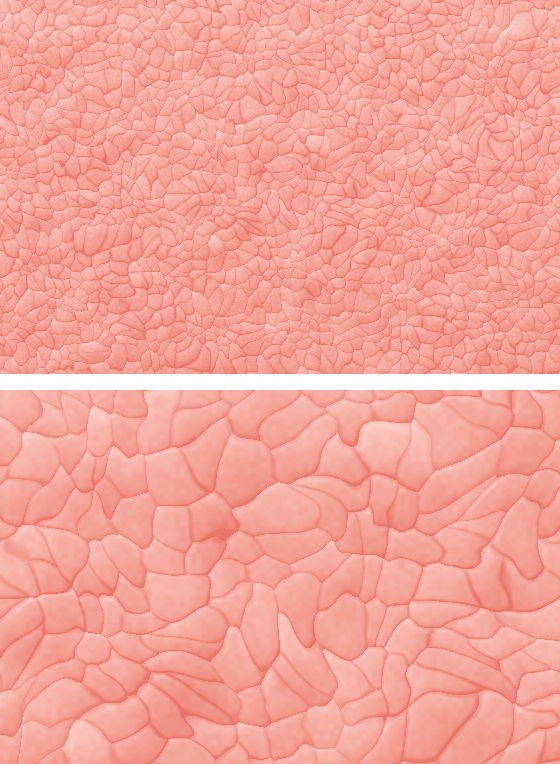
Top: the whole. Bottom: its middle third, enlarged.
A Shadertoy shader for this texture:

```glsl
const vec3 DEEP_CORAL = vec3(0.937, 0.555, 0.505);
const vec3 PALE_PINK = vec3(0.98, 0.742, 0.71);
const vec2 LIGHT_DIR = vec2(-0.42, 0.91);
const float CELLS = 29.0;          // pebbles per canvas height
const float JITTER = 0.92;
const float SIZE_WARP = 0.75;      // uneven pebble sizes
const float EDGE_WARP = 0.22;      // wobbly outlines
const float CREASE_WIDTH = 0.075;
const float CREASE_DEPTH = 0.52;
const float DOME_TILT = 0.36;
const float RIM_SHINE = 0.30;
const float SWELL_SCALE = 11.0;
const float SWELL_DEPTH = 0.72;
const float GRAIN_SCALE = 210.0;
const float GRAIN_DEPTH = 0.26;
const float BASE_TONE = 0.53;
const float TOP_GLOW = 0.27;

float hash(vec2 p) {
    vec3 q = fract(vec3(p.xyx) * 0.1031);
    q += dot(q, q.yzx + 33.33);
    return fract((q.x + q.y) * q.z);
}

vec2 hash2(vec2 p) {
    return vec2(hash(p), hash(p + vec2(47.0, 113.0)));
}

float noise(vec2 p) {
    vec2 i = floor(p), f = fract(p);
    f = f * f * (3.0 - 2.0 * f);
    float low = mix(hash(i), hash(i + vec2(1, 0)), f.x);
    float high = mix(hash(i + vec2(0, 1)), hash(i + vec2(1, 1)), f.x);
    return mix(low, high, f.y);
}

float fbm(vec2 p) {
    return 0.6 * noise(p) + 0.4 * noise(p * 2.1 + 17.3);
}

vec2 noise2(vec2 p) {
    return vec2(noise(p), noise(p + 71.7)) - 0.5;
}

vec2 seedOffset(vec2 cell) {
    return 0.5 + JITTER * (hash2(cell) - 0.5);
}

// Distance to the nearest border, its outward normal, seed vector and cell
float pebbles(vec2 p, out vec2 normal, out vec2 toSeed, out vec2 cell) {
    vec2 base = floor(p);
    float nearest = 9.0;
    for (int y = -1; y <= 1; y++)
    for (int x = -1; x <= 1; x++) {
        vec2 c = base + vec2(x, y);
        vec2 r = c + seedOffset(c) - p;
        float d = dot(r, r);
        if (d < nearest) {
            nearest = d;
            toSeed = r;
            cell = c;
        }
    }
    float border = 9.0;
    normal = vec2(0.0);
    for (int y = -2; y <= 2; y++)
    for (int x = -2; x <= 2; x++) {
        vec2 c = cell + vec2(x, y);
        vec2 r = c + seedOffset(c) - p;
        vec2 gap = r - toSeed;
        if (dot(gap, gap) > 0.0001) {
            vec2 n = normalize(gap);
            float d = dot(0.5 * (r + toSeed), n);
            // Smooth blend of normals keeps the domes rounded
            normal += n * exp(-10.0 * max(d, 0.0));
            border = min(border, d);
        }
    }
    return border;
}

void mainImage(out vec4 fragColor, in vec2 fragCoord) {
    vec2 uv = fragCoord / iResolution.y;
    float pixel = CELLS / iResolution.y;

    vec2 p = uv * CELLS + 20.0;
    p += SIZE_WARP * 2.0 * noise2(p * 0.42);
    p += EDGE_WARP * 2.0 * noise2(p * 1.7 + 31.0);
    vec2 normal, toSeed, cell;
    float border = pebbles(p, normal, toSeed, cell);

    // Domed pebbles with a lit upper rim
    float tone = BASE_TONE + TOP_GLOW * (uv.y - 0.5);
    tone -= DOME_TILT * dot(toSeed, LIGHT_DIR);
    tone += RIM_SHINE * clamp(dot(normal, LIGHT_DIR), -1.0, 1.0);
    tone += 0.22 * (hash(cell + 9.0) - 0.5);

    // Broad swells of the sheet
    vec2 s = uv * SWELL_SCALE + 5.0;
    tone += SWELL_DEPTH * (fbm(s) - fbm(s + 0.5 * LIGHT_DIR));

    // Thin creases of uneven depth, with a faint glint beside them
    float depth = CREASE_DEPTH * mix(0.35, 1.4, noise(p * 0.7 + 63.0));
    float crease = 1.0 - smoothstep(0.0, CREASE_WIDTH + pixel, border);
    float glint = exp(-pow((border - 0.13) / 0.07, 2.0));
    tone -= depth * crease;
    tone += 0.22 * glint * smoothstep(0.2, 0.9, dot(normal, LIGHT_DIR));

    // Fine leathery grain
    tone += GRAIN_DEPTH * (noise(uv * GRAIN_SCALE) - 0.5);

    tone = clamp(tone, -0.45, 1.35);
    fragColor = vec4(mix(DEEP_CORAL, PALE_PINK, tone), 1.0);
}
```
